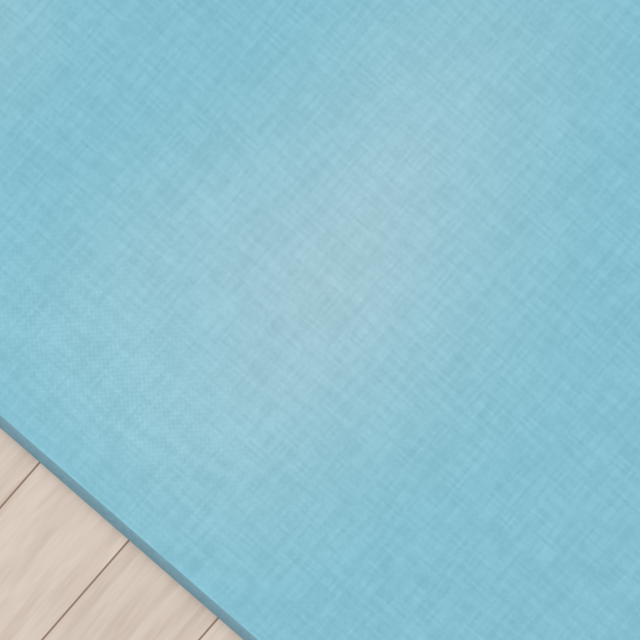
Give the GLSL for this texture, as a Shadertoy shader.

```glsl
// A pale blue woven mat lies diagonally over a light plank floor.
// Soft elliptical glows tint the cloth; stretched value noise makes threads
// and wood grain, and signed distances cut the mat's side and plank seams.

#define MAT_EDGE 0.2650       // distance of the mat's top edge from the origin
#define SIDE_WIDTH 0.0148     // visible thickness of the mat
#define PLANK_WIDTH 0.185
#define PLANK_OFFSET 0.0495
#define SEAM_WIDTH 0.0011
#define THREAD_SCALE 210.0
#define THREAD_STRENGTH 0.060
#define CLOTH_BLUE vec3(0.522, 0.752, 0.818)
#define CLOTH_PALE vec3(0.638, 0.788, 0.832)
#define SIDE_SLATE vec3(0.455, 0.590, 0.640)
#define WOOD_PALE vec3(0.850, 0.797, 0.747)
#define WOOD_DARK vec3(0.765, 0.700, 0.642)

const vec2 ACROSS = vec2(0.657, 0.754);   // out from the floor corner
const vec2 ALONG = vec2(0.754, -0.657);   // along the mat's edge

float hash(vec2 p) {
    return fract(sin(dot(p, vec2(127.1, 311.7))) * 43758.5453);
}

float valueNoise(vec2 p) {
    vec2 cell = floor(p);
    vec2 f = fract(p);
    f = f * f * (3.0 - 2.0 * f);
    float low = mix(hash(cell), hash(cell + vec2(1.0, 0.0)), f.x);
    float high = mix(hash(cell + vec2(0.0, 1.0)), hash(cell + vec2(1.0, 1.0)), f.x);
    return mix(low, high, f.y);
}

float fbm(vec2 p) {
    float sum = 0.0;
    float gain = 0.5;
    for (int i = 0; i < 4; i++) {
        sum += gain * valueNoise(p);
        p = p * 2.03 + 17.3;
        gain *= 0.5;
    }
    return sum;
}

// Gaussian spot with radii along and across a unit axis
float glow(vec2 p, vec2 center, vec2 axis, vec2 radii) {
    vec2 d = p - center;
    vec2 q = vec2(dot(d, axis), dot(d, vec2(-axis.y, axis.x))) / radii;
    return exp(-dot(q, q));
}

vec3 matCloth(vec2 p, vec2 q) {
    // Broad light pools
    float light = 0.88 * glow(p, vec2(0.52, 0.54), vec2(0.60, 0.80), vec2(0.33, 0.23));
    light += 0.34 * glow(p, vec2(0.70, 0.86), vec2(0.60, 0.80), vec2(0.26, 0.17));
    light += 0.30 * glow(p, vec2(0.26, 0.63), vec2(0.80, 0.60), vec2(0.17, 0.12));
    light += 0.30 * glow(p, vec2(0.0, 0.97), vec2(1.0, 0.0), vec2(0.10, 0.16));
    light += 0.12 * (fbm(p * 5.0) - 0.47);
    vec3 color = mix(CLOTH_BLUE, CLOTH_PALE, clamp(light, 0.0, 1.0));

    // Lit cloth near the left rim
    float sheen = glow(p, vec2(0.16, 0.42), ALONG, vec2(0.28, 0.13));
    color += sheen * vec3(0.035, 0.021, 0.015);

    // Two crossing families of irregular threads
    vec2 w = q * THREAD_SCALE;
    float threads = valueNoise(w * vec2(0.13, 1.0)) + valueNoise(w * vec2(1.0, 0.13) + 41.0) - 1.0;
    float fiber = valueNoise(w * 1.1 + 9.0) - 0.5;
    color += THREAD_STRENGTH * (0.5 * threads + 0.35 * fiber);

    // Fine raised weave catches light inside the sheen
    float weave = sin(w.x * 3.1) * sin(w.y * 3.1);
    color += sheen * 0.020 * weave * (0.6 + fiber);
    return color;
}

vec3 plankFloor(vec2 q, float pixel) {
    float plank = (q.x - PLANK_OFFSET) / PLANK_WIDTH;
    float id = floor(plank);
    float seamDist = abs(fract(plank + 0.5) - 0.5) * PLANK_WIDTH;

    // Long bent grain, shifted on each plank
    float bend = 0.025 * valueNoise(q * vec2(9.0, 6.0) + id * 7.0);
    float grain = fbm(vec2((q.x + bend) * 75.0, q.y * 7.0) + id * 13.0);
    float pores = valueNoise(vec2(q.x * 260.0, q.y * 35.0));
    vec3 color = mix(WOOD_PALE, WOOD_DARK, clamp(1.3 * (grain - 0.34), 0.0, 0.7));
    color += 0.025 * (pores - 0.5) + 0.018 * (hash(vec2(id, 3.0)) - 0.5);

    float seam = 1.0 - smoothstep(SEAM_WIDTH - 0.5 * pixel, SEAM_WIDTH + pixel, seamDist);
    return mix(color, vec3(0.52, 0.43, 0.37), 0.8 * seam);
}

void mainImage(out vec4 fragColor, in vec2 fragCoord) {
    vec2 p = fragCoord / iResolution.y;
    float pixel = 1.0 / iResolution.y;
    vec2 q = vec2(dot(p, ALONG), dot(p, ACROSS));
    float edge = q.y - MAT_EDGE;
    float below = edge + SIDE_WIDTH;

    // Floor with a contact shadow beside the mat
    vec3 color = plankFloor(q, pixel);
    color *= 1.0 - 0.13 * exp(min(below, 0.0) / 0.008);

    // Slate side, darker toward the floor
    vec3 side = SIDE_SLATE * mix(0.93, 1.06, clamp(below / SIDE_WIDTH, 0.0, 1.0));
    side += 0.03 * (valueNoise(q * vec2(160.0, 320.0)) - 0.5);
    color = mix(color, side, smoothstep(-pixel, pixel, below));

    // Woven top with a faint bright rim
    vec3 cloth = matCloth(p, q) + 0.025 * exp(-abs(edge) / 0.003);
    color = mix(color, cloth, smoothstep(-pixel, pixel, edge));
    fragColor = vec4(clamp(color, 0.0, 1.0), 1.0);
}
```
